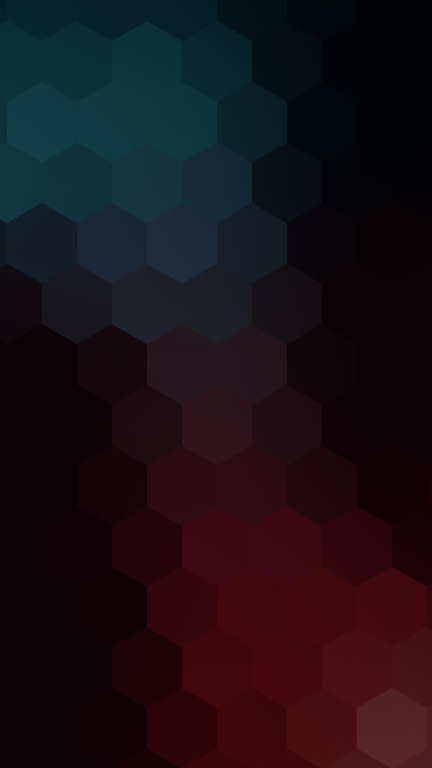
A Shadertoy shader for this background:

```glsl
// Dark honeycomb mosaic: a teal glow at the upper left fading through slate to crimson at the lower right

const vec2 HEX = vec2(0.162, 0.2806); // cell width, and height of two rows

float hash(vec2 p) {
    vec3 q = fract(vec3(p.xyx) * 0.1031);
    q += dot(q, q.yzx + 33.33);
    return fract((q.x + q.y) * q.z);
}

// Centre of the pointy-topped hexagon that holds p
vec2 hexCentre(vec2 p) {
    vec2 origin = vec2(0.097, 0.002);
    vec2 q = (p - origin) / HEX;
    vec2 even = floor(q + 0.5);
    vec2 odd = floor(q) + 0.5;
    vec2 toEven = (q - even) * HEX;
    vec2 toOdd = (q - odd) * HEX;
    return origin + HEX * (dot(toEven, toEven) < dot(toOdd, toOdd) ? even : odd);
}

// Hue of the light band, from top to bottom
vec3 bandColour(float d) {
    vec3 c = mix(vec3(0.025, 0.135, 0.175), vec3(0.062, 0.225, 0.265), smoothstep(0.0, 0.25, d));
    c = mix(c, vec3(0.115, 0.165, 0.235), smoothstep(0.25, 0.57, d));
    c = mix(c, vec3(0.120, 0.132, 0.172), smoothstep(0.57, 0.70, d));
    c = mix(c, vec3(0.155, 0.092, 0.120), smoothstep(0.70, 0.86, d));
    c = mix(c, vec3(0.195, 0.050, 0.080), smoothstep(0.86, 1.12, d));
    c = mix(c, vec3(0.228, 0.026, 0.072), smoothstep(1.12, 1.26, d));
    c = mix(c, vec3(0.272, 0.032, 0.052), smoothstep(1.26, 1.40, d));
    return mix(c, vec3(0.250, 0.022, 0.034), smoothstep(1.45, 1.70, d));
}

// Light field; p.y runs downward
vec3 glow(vec2 p) {
    float d = p.y;
    vec3 night = mix(vec3(0.004, 0.040, 0.060), vec3(0.001, 0.010, 0.018), smoothstep(0.4, 1.0, p.x));
    vec3 shade = mix(night, vec3(0.052, 0.004, 0.019), smoothstep(0.25, 0.8, d));
    shade.r += 0.045 * smoothstep(0.95, 1.25, d) * p.x * p.x;

    // Soft sides of the band
    float left = mix(-0.3, 0.33, smoothstep(0.45, 0.88, d)) + 0.06 * smoothstep(1.2, 1.5, d);
    float right = 0.54 + 0.15 * d + 0.45 * smoothstep(1.05, 1.6, d);
    float leftSoft = mix(0.26, 0.18, smoothstep(0.6, 0.85, d));
    float rightSoft = mix(0.24, 0.18, smoothstep(0.1, 0.4, d));
    float band = smoothstep(left - leftSoft, left + leftSoft, p.x)
               * (1.0 - smoothstep(right - rightSoft, right + rightSoft, p.x));

    // Slate part dims toward the left side
    float slate = (d - 0.6) / 0.15;
    band *= 1.0 - 0.4 * exp(-slate * slate) * (1.0 - smoothstep(0.05, 0.42, p.x));

    float hueShift = 0.3 * (p.x - 0.42) * smoothstep(0.1, 0.4, d) * (1.0 - smoothstep(0.5, 0.9, d));
    vec3 c = mix(shade, bandColour(d + hueShift), band);

    // Rosy corner light
    vec2 corner = (p - vec2(0.96, 1.74)) / vec2(0.18, 0.19);
    return c + vec3(0.08, 0.130, 0.125) * exp(-dot(corner, corner));
}

vec3 mosaic(vec2 p) {
    vec2 centre = hexCentre(p);
    vec2 id = floor(centre / (HEX * 0.5) + 0.5);
    vec3 c = glow(mix(centre, p, 0.2));
    // Per-cell brightness and a faint tilt across each face
    float tilt = dot(p - centre, vec2(-0.4, 0.4));
    return c * (0.93 + 0.14 * hash(id + 40.0) + tilt);
}

void mainImage(out vec4 fragColor, in vec2 fragCoord) {
    // Average a 3 by 3 grid of samples for smooth edges
    vec3 sum = vec3(0.0);
    for (int i = 0; i < 9; i++) {
        vec2 pos = fragCoord + (vec2(i % 3, i / 3) - 1.0) / 3.0;
        vec2 p = vec2(pos.x, iResolution.y - pos.y) * 1.7778 / iResolution.y;
        sum += mosaic(p);
    }
    fragColor = vec4(sum / 9.0, 1.0);
}
```
